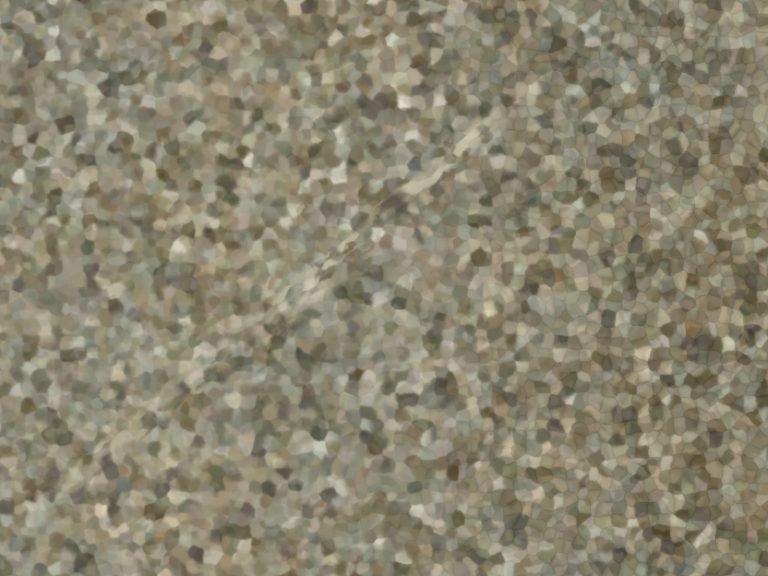
Reproduce this texture procedurally as a WebGL 1 fragment shader.

```glsl
precision highp float;
// Softly focused pebbled concrete crossed by a pale, broken diagonal ridge.

uniform vec2 u_resolution;

const vec3 STONE = vec3(0.548, 0.525, 0.442);
const vec3 WARM_TINT = vec3(0.024, 0.0, -0.030);
const vec3 PINK_TINT = vec3(0.014, -0.012, 0.004);
const vec3 WHITE_STONE = vec3(0.90, 0.89, 0.82);
const vec3 DARK_STONE = vec3(0.27, 0.25, 0.24);
const vec3 RUST_STONE = vec3(0.58, 0.46, 0.30);
const vec3 BLUE_STONE = vec3(0.49, 0.53, 0.54);
const vec3 RIDGE_PALE = vec3(0.71, 0.685, 0.595);
const vec3 CLEFT_DARK = vec3(0.34, 0.31, 0.26);

float hash(vec2 cell, float seed) {
  return fract(sin(dot(cell, vec2(127.1, 311.7)) + seed * 74.7) * 43758.5453);
}

// Slow layered sines, roughly -1 to 1
float drift(vec2 p, float seed) {
  float sum = 0.0;
  float gain = 0.5;
  for (int i = 0; i < 4; i++) {
    sum += gain * sin(p.x + seed + 1.7 * sin(p.y * 0.8 + seed));
    p = mat2(1.2, 1.4, -1.4, 1.2) * p + 2.3;
    gain *= 0.6;
  }
  return sum;
}

// Colour of one pebble: a common stone with occasional odd ones
vec3 pebbleColor(vec2 cell, float contrast) {
  float tone = (hash(cell, 1.0) + hash(cell, 2.0) - 1.0) * contrast;
  vec3 color = STONE + tone;
  color += WARM_TINT * (hash(cell, 3.0) * 2.0 - 1.0);
  color += PINK_TINT * (hash(cell, 4.0) * 2.0 - 1.0);
  float kind = hash(cell, 5.0);
  color = mix(color, DARK_STONE, 0.8 * step(kind, 0.025));
  color = mix(color, RUST_STONE, 0.5 * step(0.025, kind) * step(kind, 0.045));
  color = mix(color, BLUE_STONE, 0.5 * step(0.045, kind) * step(kind, 0.06));
  return mix(color, WHITE_STONE, 0.9 * step(0.992, kind));
}

// Blurred cellular noise: rgb is the blended pebble colour, a is the gap
vec4 pebbles(vec2 p, float contrast, float sharpness) {
  vec2 base = floor(p);
  vec3 total = vec3(0.0);
  float weightSum = 0.0;
  float nearest = 8.0;
  float second = 8.0;
  for (int y = -1; y <= 1; y++) {
    for (int x = -1; x <= 1; x++) {
      vec2 cell = base + vec2(float(x), float(y));
      vec2 center = cell + 0.1 + 0.8 * vec2(hash(cell, 6.0), hash(cell, 7.0));
      vec2 offset = p - center;
      float d = dot(offset, offset) - 0.14 * hash(cell, 8.0);
      float weight = exp(-sharpness * d);
      total += weight * pebbleColor(cell, contrast);
      weightSum += weight;
      second = min(second, max(nearest, d));
      nearest = min(nearest, d);
    }
  }
  float gap = exp(-5.0 * (second - nearest));
  return vec4(total / weightSum, gap);
}

// Soft band of the given half width
float band(float distanceAcross, float halfWidth) {
  return 1.0 - smoothstep(halfWidth * 0.35, halfWidth, abs(distanceAcross));
}

// Soft ellipse in ridge coordinates
float blob(vec2 p, vec2 center, vec2 radius) {
  return 1.0 - smoothstep(0.3, 1.0, length((p - center) / radius));
}

vec3 addRidge(vec3 color, vec2 p) {
  vec2 along = normalize(vec2(0.763, 0.646));
  vec2 local = p - vec2(0.10, 0.15);
  vec2 r = vec2(dot(local, along), dot(local, vec2(-along.y, along.x)));
  r.y += 0.006 * drift(r.xx * vec2(19.0, 11.0), 1.0) + 0.003 * drift(p * 90.0, 5.0);
  float streak = pebbles(r * vec2(45.0, 90.0), 0.4, 7.0).g - STONE.g;
  float extent = smoothstep(-0.12, 0.05, r.x) * (1.0 - smoothstep(0.96, 1.03, r.x));
  float strength = mix(0.5, 0.85, smoothstep(0.35, 0.55, r.x)) * extent;
  float broken = clamp(0.85 + 4.0 * streak, 0.0, 1.0);
  float width = 0.017 + 0.007 * blob(r, vec2(0.92, 0.0), vec2(0.14, 0.2));
  float pale = band(r.y, width) * strength * broken;
  pale = max(pale, 0.65 * broken * blob(r, vec2(0.56, -0.022), vec2(0.08, 0.036)));
  float shade = band(r.y + 0.022, 0.012) * extent * 0.4 * (1.0 - broken);
  shade += 0.45 * blob(r, vec2(0.48, -0.045), vec2(0.09, 0.018)) * broken;
  shade += 0.75 * blob(r, vec2(0.765, 0.0), vec2(0.038, 0.015));
  color = mix(color, RIDGE_PALE + 0.35 * streak, pale);
  return mix(color, CLEFT_DARK, clamp(shade, 0.0, 0.85));
}

void main() {
  vec2 p = gl_FragCoord.xy / u_resolution.y;
  vec2 warped = p + 0.005 * vec2(drift(p * 23.0, 0.0), drift(p.yx * 23.0, 4.0));
  warped += 0.0022 * vec2(drift(p * 110.0, 1.0), drift(p.yx * 110.0, 3.0));

  // Coarse pebbles with finer grit showing through
  vec4 coarse = pebbles(warped * 48.0, 0.28, 8.5);
  vec4 grit = pebbles(warped * 74.0 + 31.0, 0.30, 6.5);
  vec3 color = mix(coarse.rgb, grit.rgb, 0.30);

  // Gaps darken toward the exposed right side
  float exposed = smoothstep(0.45, 1.15, p.x + 0.08 * drift(p * 5.0, 2.0));
  color += (0.3 - coarse.a) * mix(0.015, 0.07, exposed);

  // Broad staining and uneven light
  color += 0.016 * drift(p * 7.0, 3.0) + 0.014 - 0.034 * exposed;
  color += 0.4 * WARM_TINT * drift(p * 6.0, 6.0);
  color -= 0.3 * WARM_TINT * (1.0 - smoothstep(0.0, 0.35, p.x));
  color -= 0.022 * smoothstep(0.5, 0.95, length(p - vec2(0.6, 0.45)));

  gl_FragColor = vec4(clamp(addRidge(color, p), 0.0, 1.0), 1.0);
}
```
